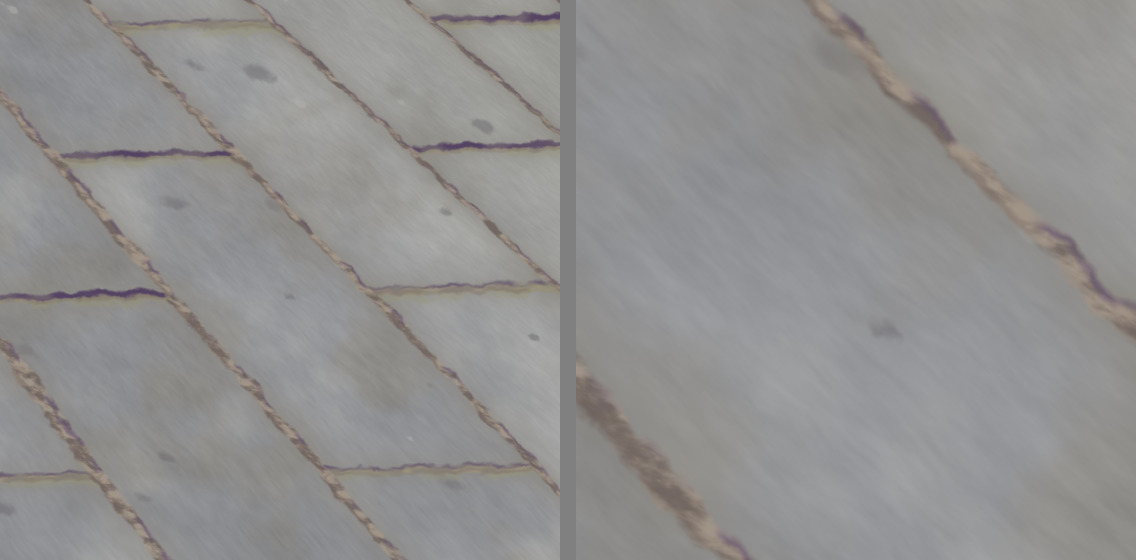
Left, the full canvas; right, a detail of the centre.
Reproduce this texture procedurally as a WebGL 2 fragment shader.

```glsl
#version 300 es
precision highp float;
// Worn grey paving slabs in half bond, seen at an oblique angle.
// Canvas points are unprojected to slab columns and rows; joints come from
// distances to the nearest column or row line, wear comes from value noise.
uniform vec2 u_resolution;
out vec4 fragColor;

// Layout, in canvas units with y pointing down
const float COLUMN_ORIGIN = 0.156;
const float COLUMN_PITCH = 0.297;
const float COLUMN_SHRINK = 0.02;
const float SLANT = 0.91;
const float SPREAD = 0.338;
const float JOINT_COSINE = 0.72;
const float ROW_ORIGIN = 0.043;
const float ROW_TILT = 0.02;
const float ROW_RATE = 4.4;
const float ROW_CURVE = 1.02;
const float JOINT_NEAR = 0.0102;
const float JOINT_FAR = 0.0045;
const float JOINT_BLUR = 0.0032;
const float SPOT_GRID = 8.0;

const vec3 STONE = vec3(0.568, 0.573, 0.585);
const vec3 STONE_PALE = vec3(0.655, 0.655, 0.635);
const vec3 STONE_WARM = vec3(0.55, 0.535, 0.505);
const vec3 SAND = vec3(0.64, 0.585, 0.53);
const vec3 SOIL = vec3(0.43, 0.38, 0.36);
const vec3 MOSS = vec3(0.59, 0.58, 0.45);
const vec3 SHADOW = vec3(0.32, 0.25, 0.38);
const vec3 STAIN = vec3(0.42, 0.41, 0.43);

float hash(vec2 p) {
  vec3 q = fract(vec3(p.xyx) * 0.1031);
  q += dot(q, q.yzx + 33.33);
  return fract((q.x + q.y) * q.z);
}

float noise(vec2 p) {
  vec2 i = floor(p), f = fract(p);
  f = f * f * (3.0 - 2.0 * f);
  return mix(mix(hash(i), hash(i + vec2(1, 0)), f.x),
             mix(hash(i + vec2(0, 1)), hash(i + vec2(1, 1)), f.x), f.y);
}

float fbm(vec2 p) {
  float sum = 0.0, gain = 0.53;
  for (int k = 0; k < 4; k++) {
    sum += gain * noise(p);
    p = mat2(1.6, 1.2, -1.2, 1.6) * p + 7.3;
    gain *= 0.5;
  }
  return sum;
}

// Coverage of the strip from lo to hi, with edges of the given softness
float band(float x, float lo, float hi, float soft) {
  return smoothstep(lo - soft, lo + soft, x) * (1.0 - smoothstep(hi - soft, hi + soft, x));
}

// Scattered stains (x) and pale chips (y), one candidate in each grid cell
vec2 spots(vec2 p) {
  vec2 marks = vec2(0), home = floor(p * SPOT_GRID);
  float ragged = 0.035 * (fbm(p * 45.0) - 0.5);
  for (int k = 0; k < 9; k++) {
    vec2 cell = home + vec2(k % 3 - 1, k / 3 - 1);
    float kind = hash(cell + 71.0);
    vec2 d = p - (cell + vec2(hash(cell + 13.0), hash(cell + 37.0))) / SPOT_GRID;
    d = vec2(0.7 * d.x + 0.3 * d.y, 1.8 * (d.y - 0.4 * d.x));
    float size = mix(0.010, 0.034, hash(cell + 5.0));
    float r = length(d) + ragged;
    marks.x += step(kind, 0.24) * (1.0 - smoothstep(0.1 * size, size, r));
    marks.y += step(0.82, kind) * (1.0 - smoothstep(0.0, 0.4 * size, r));
  }
  return min(marks, 1.0);
}

void main() {
  vec2 p = gl_FragCoord.xy / u_resolution;
  p.y = 1.0 - p.y;
  float pixel = 1.0 / min(u_resolution.x, u_resolution.y);
  float soft = max(JOINT_BLUR, pixel);
  float rough = fbm(p * 48.0) - 0.5;
  vec2 w = p + 0.009 * (vec2(fbm(p * 16.0), fbm(p * 16.0 + 40.0)) - 0.5);

  // Unproject to column and row coordinates
  float scale = 1.0 + SPREAD * w.y;
  float across = (w.x - SLANT * w.y) / scale - COLUMN_ORIGIN;
  float column = across / (COLUMN_PITCH - COLUMN_SHRINK * across);
  float id = floor(column);
  float depth = w.y - ROW_ORIGIN + ROW_TILT * (w.x - 0.4);
  float row = depth * (ROW_RATE - ROW_CURVE * depth * depth);
  float bond = 0.5 * (row + mod(id, 2.0));
  float side = (column - round(column)) * COLUMN_PITCH * scale * JOINT_COSINE;
  float below = 2.0 * (bond - round(bond)) / (ROW_RATE - 3.0 * ROW_CURVE * depth * depth);

  // Slab faces: tone per slab, cloudy wear, faint brushing along the columns
  float cloud = fbm(p * 5.0 + id * 9.0);
  float mottle = fbm(vec2(p.x + 0.3 * p.y, 1.5 * p.y - 0.6 * p.x) * 15.0);
  float streak = fbm(vec2(column * 24.0, row * 7.0));
  float grain = fbm(vec2(column * 60.0, row * 22.0));
  float far = smoothstep(0.05, 0.75, p.x - p.y);
  vec3 color = mix(STONE, STONE_PALE, 0.75 * far);
  color = mix(color, STONE_PALE, 0.4 * smoothstep(0.54, 0.78, cloud));
  color = mix(color, STONE_WARM, 0.6 * smoothstep(0.5, 0.75, fbm(p * 6.0 + 20.0)));
  color += 0.035 * (hash(vec2(id, floor(bond)) + 11.0) - 0.5);
  color += 0.08 * (cloud - 0.5) + 0.05 * (mottle - 0.5);
  color += 0.035 * (streak - 0.5) + 0.04 * (grain - 0.5);
  vec2 marks = spots(p);
  color = mix(color, STAIN, 0.5 * marks.x);
  color = mix(color, STONE_PALE + 0.05, 0.5 * marks.y);

  // Dusty margins beside the joints
  float margin = exp(-abs(side) * 50.0) + 0.8 * exp(-abs(below) * 48.0);
  color = mix(color, STONE_WARM, min(0.75 * margin * (0.5 + mottle), 0.8));

  // Cross joints: shadowed lip above, soil and moss below
  float lip = (1.0 - smoothstep(2.3, 2.8, row)) * min(abs(id), 1.0);
  float grit = noise(p * vec2(55.0, 120.0));
  float patchy = smoothstep(0.2, 0.65, noise(p * vec2(26.0, 40.0) + 3.0));
  float e = below + 0.014 * rough;
  vec3 bed = mix(mix(SOIL, SAND, grit), MOSS, 0.7 * noise(p * 25.0));
  color = mix(color, bed, band(e, -0.004, 0.010, soft) * (0.45 + 0.45 * grit));
  float shade = band(e, -0.007, mix(-0.001, 0.003, lip), soft);
  color = mix(color, SHADOW, shade * mix(0.7 * grit, 0.55 + 0.4 * patchy, lip));
  color = mix(color, SOIL, 0.5 * patchy * grit * band(e, 0.003, 0.010, soft));
  color = mix(color, MOSS, 0.4 * patchy * band(e, 0.008, 0.020, 0.006));

  // Long joints: sandy fill with dark crumbs and a ragged shaded edge
  float width = mix(JOINT_NEAR, JOINT_FAR, clamp(0.5 + 0.6 * (p.x - p.y), 0.0, 1.0));
  width *= 0.7 + 0.6 * noise(p * 22.0 + 60.0);
  float s = side + 0.012 * rough;
  float crumbs = fbm(vec2(side * 95.0, p.y * 85.0));
  vec3 sand = mix(SOIL, SAND, smoothstep(0.25, 0.7, crumbs - 0.1 * far));
  color = mix(color, sand, 0.85 * band(s, -width, width, soft));
  float ragged = smoothstep(0.35, 0.75, noise(p * 42.0 + 8.0) + 0.15 * far);
  color = mix(color, SHADOW + 0.05, 0.6 * ragged * band(s, 0.4 * width, width, soft));
  color = mix(color, SOIL, 0.45 * (1.0 - ragged) * band(s, -width, -0.4 * width, soft));

  fragColor = vec4(color, 1.0);
}
```
